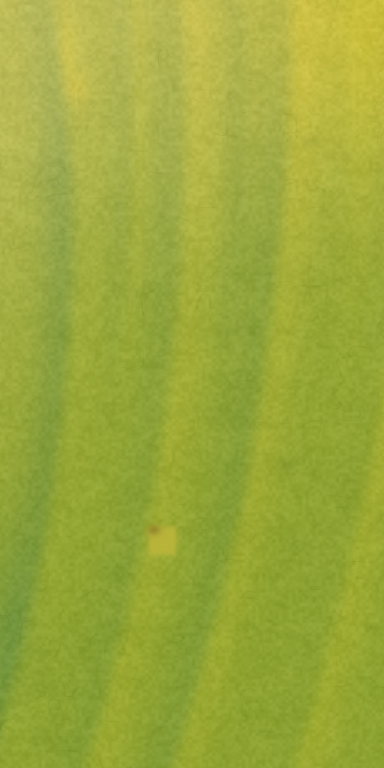
Reproduce this texture procedurally as a Shadertoy shader.

```glsl
float hash(vec2 p) {
    vec3 v = fract(vec3(p.xyx) * 0.1031);
    v += dot(v, v.yzx + 33.33);
    return fract((v.x + v.y) * v.z);
}

float valueNoise(vec2 p) {
    vec2 cell = floor(p);
    vec2 f = fract(p);
    f = f * f * (3.0 - 2.0 * f);
    float low = mix(hash(cell), hash(cell + vec2(1, 0)), f.x);
    float high = mix(hash(cell + vec2(0, 1)), hash(cell + vec2(1, 1)), f.x);
    return mix(low, high, f.y);
}

float fbm(vec2 p) {
    float sum = 0.0;
    float amplitude = 0.5;
    for (int i = 0; i < 4; i++) {
        sum += amplitude * (valueNoise(p) - 0.5);
        p = mat2(1.6, 1.2, -1.2, 1.6) * p + 7.3;
        amplitude *= 0.6;
    }
    return sum;
}

float curve(vec4 k, float t) {
    return k.x + t * (k.y + t * (k.z + t * k.w));
}

float blob(vec2 p, vec2 center, vec2 radius) {
    vec2 d = (p - center) / radius;
    return exp(-dot(d, d));
}

float band(float x, float center, float width) {
    float d = (x - center) / width;
    return exp(-d * d);
}

// Bell with separate widths on its left and right flanks
float skewBand(float s, float leftWidth, float rightWidth) {
    float d = s / (s < 0.0 ? leftWidth : rightWidth);
    return exp(-d * d);
}

vec3 bladeColor(vec2 uv, float t) {
    vec3 color = mix(vec3(0.73, 0.725, 0.29), vec3(0.58, 0.65, 0.205), smoothstep(-0.03, 0.48, t));
    color = mix(color, vec3(0.55, 0.635, 0.19), smoothstep(0.4, 0.85, t));
    // Pale haze toward the upper left, warm light in the upper right corner
    vec2 q = vec2(uv.x, t);
    float haze = (1.0 - smoothstep(0.25, 0.95, uv.x)) * (1.0 - smoothstep(0.1, 0.6, t));
    color += haze * vec3(0.005, 0.01, 0.045);
    color += vec3(0.06, 0.02, -0.06) * blob(q, vec2(1.05, 0.0), vec2(0.28, 0.18));
    color += vec3(0.05, 0.025, 0.03) * blob(q, vec2(0.0, 0.35), vec2(0.14, 0.3));
    color -= vec3(0.035, 0.015, -0.02) * blob(q, vec2(0.02, 0.82), vec2(0.08, 0.12));
    return color;
}

void mainImage(out vec4 fragColor, in vec2 fragCoord) {
    vec2 uv = fragCoord / iResolution.xy;
    vec2 p = fragCoord / iResolution.x;
    float t = 1.0 - uv.y;
    float x = uv.x + 0.012 * fbm(p * vec2(5.0, 7.0));
    vec3 color = bladeColor(uv, t);

    // Main veins: soft lit ridges with a shaded furrow on the left
    vec4 paths[4] = vec4[4](
        vec4(0.143, 0.345, -0.575, 0.066),
        vec4(0.477, 0.134, -0.406, 0.024),
        vec4(0.768, -0.027, -0.24, -0.045),
        vec4(1.1, -0.05, -0.28, 0.0));
    vec4 furrowDepth = vec4(0.95, 0.45, 0.6, 0.1);
    vec4 ridgeHeight = vec4(0.3, 0.75, 0.75, 0.9);
    float furrowFade = mix(0.6, 1.0, smoothstep(0.0, 0.25, t));
    for (int i = 0; i < 4; i++) {
        float s = x - curve(paths[i], t);
        float ridge = skewBand(s - 0.02, 0.028, 0.06 + 0.015 * t);
        float furrow = skewBand(s + 0.032, 0.065, 0.028);
        color += ridgeHeight[i] * ridge * vec3(0.07, 0.034, 0.0);
        color -= furrowDepth[i] * furrowFade * furrow * vec3(0.072, 0.04, -0.025);
    }

    // Faint intermediate ribs, fading downward
    float fade = 1.0 - smoothstep(0.25, 0.65, t);
    float bend = 0.08 * t - 0.28 * t * t;
    float ribs = band(x, 0.36 + bend, 0.03) - 0.9 * band(x, 0.315 + bend, 0.03)
        - 1.2 * band(x, 0.61 + bend, 0.035) + 0.6 * band(x, 0.935 + bend, 0.035);
    color += fade * ribs * vec3(0.028, 0.016, -0.006);

    // Soft mottling and fine grain
    color += vec3(0.04, 0.03, 0.02) * fbm(p * vec2(9.0, 14.0));
    color += vec3(0.055, 0.045, 0.045) * fbm(p * vec2(44.0, 52.0) + 31.0);
    color += vec3(0.045, 0.045, 0.05) * (valueNoise(p * 115.0 + 9.0) - 0.5);
    // Short wavy creases, present only in scattered places
    vec2 warped = p + 0.02 * vec2(fbm(p * 14.0), fbm(p * 14.0 + 40.0));
    float crease = 1.0 - smoothstep(0.0, 0.07, abs(valueNoise(warped * vec2(28.0, 36.0) + 60.0) - 0.5));
    float scattered = smoothstep(0.55, 0.85, valueNoise(p * vec2(17.0, 20.0) + 80.0));
    color -= vec3(0.03, 0.027, 0.018) * crease * scattered;

    // Stains and a warm patch on the first ridge
    float stains = blob(p, vec2(0.81, 1.63), vec2(0.024, 0.016))
        + blob(p, vec2(0.745, 0.79), vec2(0.03, 0.02));
    color -= stains * vec3(0.05, 0.04, 0.02);
    color += vec3(0.06, 0.02, -0.01) * blob(p, vec2(0.205, 1.77), vec2(0.03, 0.045));
    color += vec3(0.05, 0.025, -0.01) * blob(p, vec2(0.175, 1.87), vec2(0.025, 0.1));

    // Square yellow blemish with a brown speck at its corner
    vec2 local = p - vec2(0.422, 0.591) + 0.012 * fbm(p * 30.0);
    vec2 edge = abs(local) - vec2(0.03);
    float boxDistance = length(max(edge, 0.0)) + min(max(edge.x, edge.y), 0.0) - 0.009;
    float blemish = 1.0 - smoothstep(-0.014, 0.009, boxDistance);
    color = mix(color, vec3(0.735, 0.71, 0.23), 0.9 * blemish);
    color = mix(color, vec3(0.54, 0.49, 0.15), 0.75 * blob(p, vec2(0.4, 0.62), vec2(0.018, 0.014)));

    fragColor = vec4(clamp(color, 0.0, 1.0), 1.0);
}
```
